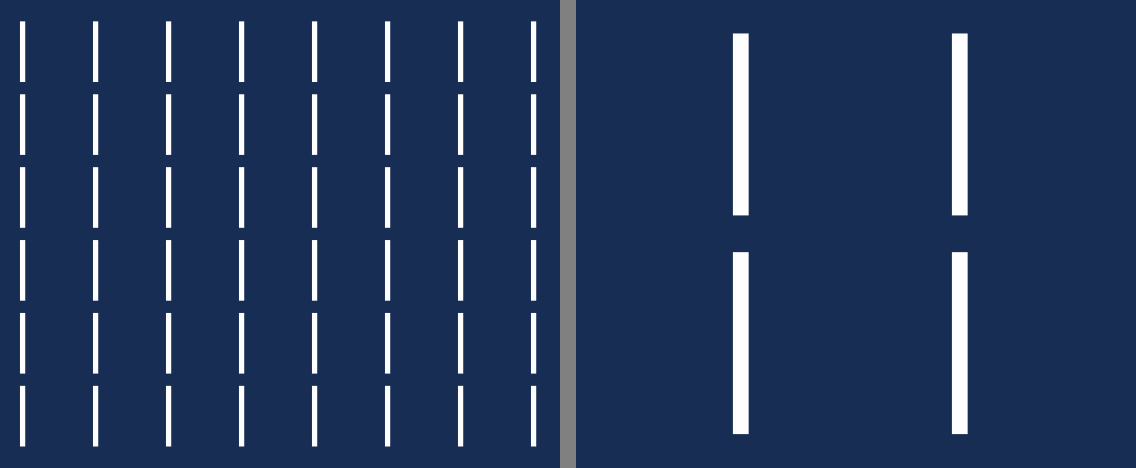
Left, the full canvas; right, a detail of the centre.
Reproduce this pattern procedurally as a Shadertoy shader.

```glsl
// Grid of upright white dashes, eight across and six down, on plain navy.

// Signed distances to the sides of a centred box, per axis
vec2 boxSides(vec2 p, vec2 halfSize) {
    return abs(p) - halfSize;
}

void mainImage(out vec4 fragColor, in vec2 fragCoord) {
    // One unit is one row pitch; the canvas is 6.42 rows tall
    float pixel = 6.42 / iResolution.y;
    vec2 p = fragCoord * pixel - vec2(0.31, 0.711);

    // Nearest dash, limited to the 8 x 6 grid so the margins stay empty
    vec2 pitch = vec2(1.0014, 1.0);
    vec2 cell = clamp(round(p / pitch), vec2(0.0), vec2(7.0, 5.0));
    vec2 sides = boxSides(p - cell * pitch, vec2(0.036, 0.416));

    // Pixel coverage along each axis gives smooth, square-cornered edges
    vec2 coverage = clamp(0.5 - sides / pixel, 0.0, 1.0);
    float dash = coverage.x * coverage.y;

    vec3 navy = vec3(0.094, 0.177, 0.33);
    vec3 white = vec3(0.995, 0.995, 1.0);
    fragColor = vec4(mix(navy, white, dash), 1.0);
}
```
